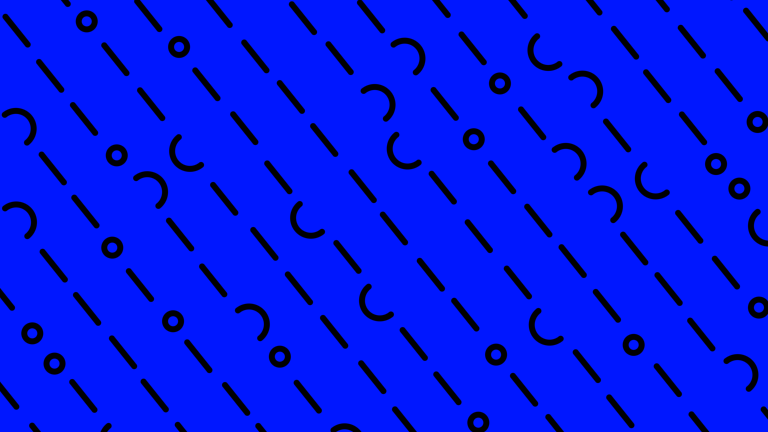
This pattern is drawn by a WebGL 2 fragment shader. Its source:

```glsl
#version 300 es
precision highp float;
// Slanted rows of black strokes on flat blue: dashes, small rings and half circles.
// Each row is walked glyph by glyph, every glyph taking the room its kind needs,
// and the nearest stroke is drawn from its signed distance.

uniform vec2 u_resolution;
out vec4 fragColor;

const float HALF_LENGTH = 0.0412;  // half a dash, also the radius of a half circle
const float RING_RADIUS = 0.0185;

float hash(vec2 p) {
    vec3 q = fract(vec3(p.xyx) * vec3(0.1031, 0.1030, 0.0973));
    q += dot(q, q.yzx + 33.33);
    return fract((q.x + q.y) * q.z);
}

float dashDistance(vec2 p) {
    return length(vec2(max(abs(p.x) - HALF_LENGTH, 0.0), p.y));
}

float ringDistance(vec2 p) {
    return abs(length(p) - RING_RADIUS);
}

// Half circle bulging towards positive y
float arcDistance(vec2 p) {
    return p.y > 0.0 ? abs(length(p) - HALF_LENGTH)
                     : length(vec2(abs(p.x) - HALF_LENGTH, p.y));
}

// Distance to the centre line of the nearest glyph in one row
float rowDistance(vec2 p, float row) {
    float nearest = 1.0;
    float cursor = -0.95 - 0.14 * hash(vec2(row, 71.0));
    for (int i = 0; i < 40; i++) {
        vec2 seed = vec2(row, float(i));
        float kind = hash(seed);
        bool isRing = kind < 0.21;
        bool isArc = kind > 0.82;

        float reach = isRing ? RING_RADIUS : HALF_LENGTH;
        float wobble = 0.012 * (hash(seed + 17.3) - 0.5);
        vec2 local = p - vec2(cursor + reach, wobble);
        float side = hash(seed + 41.7) < 0.58 ? 1.0 : -1.0;

        float d = isRing ? ringDistance(local)
                : isArc ? arcDistance(local * vec2(1.0, side))
                : dashDistance(local);
        nearest = min(nearest, d);

        // Step over the glyph and a slightly uneven gap
        cursor += 2.0 * reach + mix(0.038, 0.059, hash(seed + 5.9));
        if (cursor > p.x + 0.1) break;
    }
    return nearest;
}

void main() {
    vec2 p = gl_FragCoord.xy / u_resolution.y;

    // Rotate so that x runs down the slanted rows and y across them
    float slant = radians(-51.3);
    vec2 along = vec2(cos(slant), sin(slant));
    vec2 q = vec2(dot(p, along), dot(p, vec2(-along.y, along.x)));

    float spacing = 0.135;
    float row = floor(q.y / spacing) + 20.0;
    q.y = (fract(q.y / spacing) - 0.5) * spacing;
    q.y -= 0.014 * (hash(vec2(row, 97.0)) - 0.5);

    // Stroke with an edge about one pixel soft
    float edge = 0.75 / u_resolution.y;
    float d = rowDistance(q, row) - 0.0069;
    float ink = 1.0 - smoothstep(-edge, edge, d);

    vec3 blue = vec3(0.0, 0.09, 1.0);
    vec3 black = vec3(0.0, 0.0, 0.005);
    fragColor = vec4(mix(blue, black, ink), 1.0);
}
```
